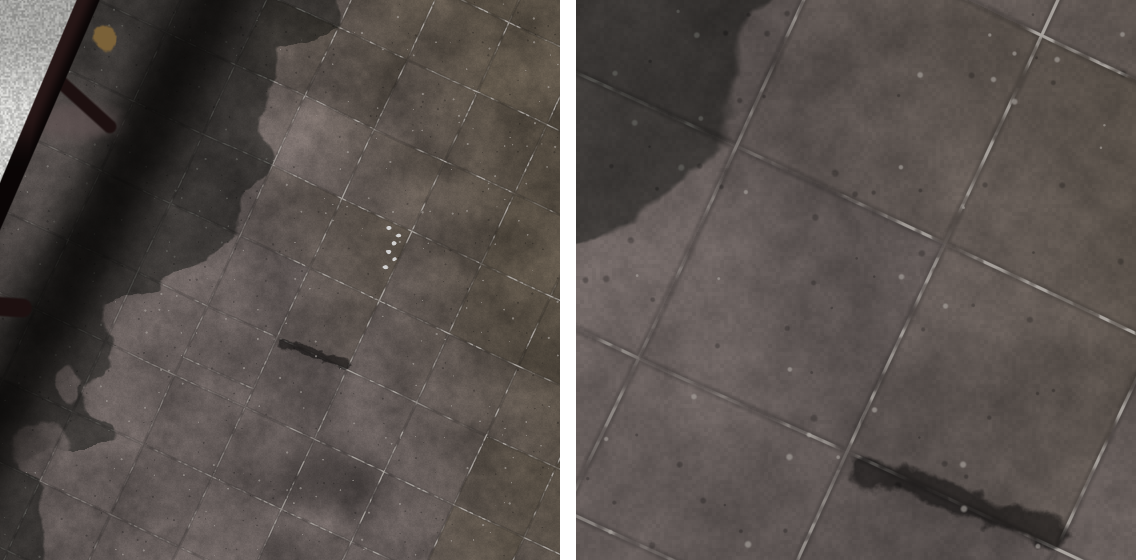
Left: the whole. Right: its middle third, enlarged.
A Shadertoy shader for this texture:

```glsl
// Worn square floor tiles on a tilted grid, seen from above beside a stone bench.
// A rotated lattice gives the joints; noise gives wear, a ragged damp stain and
// a soft diagonal shadow are layered on top, then the bench and its feet.
#define TILE 0.1372
#define ANGLE 0.437
#define JOINT 0.0008
#define GRID_ORIGIN vec2(0.603, 0.048)
#define WARM_TILE vec3(0.355, 0.32, 0.275)
#define MAUVE_TILE vec3(0.405, 0.37, 0.362)
#define JOINT_COLOR vec3(0.67, 0.65, 0.63)
#define DAMP_TINT vec3(0.59, 0.61, 0.60)
#define SHADOW_TINT vec3(0.27, 0.26, 0.25)
#define RAIL_COLOR vec3(0.15, 0.085, 0.085)

float hash(vec2 p) {
    vec3 h = fract(p.xyx * vec3(0.1031, 0.103, 0.0973));
    h += dot(h, h.yzx + 33.33);
    return fract((h.x + h.y) * h.z);
}

float noise(vec2 p) {
    vec2 i = floor(p), f = fract(p);
    f = f * f * (3.0 - 2.0 * f);
    return mix(mix(hash(i), hash(i + vec2(1, 0)), f.x),
               mix(hash(i + vec2(0, 1)), hash(i + vec2(1, 1)), f.x), f.y);
}

float fbm(vec2 p) {
    float sum = 0.0, amp = 0.5;
    for (int i = 0; i < 5; i++) {
        sum += amp * noise(p);
        p = mat2(1.6, 1.2, -1.2, 1.6) * p + 7.3;
        amp *= 0.5;
    }
    return sum;
}

// Soft elliptical blot: 1 inside, 0 outside
float blot(vec2 p, vec2 center, vec2 radius, float soft) {
    return 1.0 - smoothstep(1.0 - soft, 1.0 + soft, length((p - center) / radius));
}

float segment(vec2 p, vec2 a, vec2 b) {
    vec2 d = b - a;
    return length(p - a - d * clamp(dot(p - a, d) / dot(d, d), 0.0, 1.0));
}

// Right-hand limit of the damp area at depth y, as a run of soft steps
float dampEdge(float y) {
    float x = 0.605 - 0.11 * smoothstep(0.05, 0.09, y) - 0.025 * smoothstep(0.14, 0.17, y);
    x += 0.015 * smoothstep(0.23, 0.29, y) - 0.06 * smoothstep(0.30, 0.36, y);
    x -= 0.07 * smoothstep(0.41, 0.48, y) + 0.07 * smoothstep(0.47, 0.50, y);
    x += 0.02 * smoothstep(0.57, 0.60, y) - 0.10 * smoothstep(0.51, 0.545, y);
    x += 0.05 * smoothstep(0.73, 0.77, y) - 0.05 * smoothstep(0.64, 0.69, y);
    return x - 0.17 * smoothstep(0.79, 0.82, y) + 0.04 * smoothstep(0.83, 0.87, y);
}

void mainImage(out vec4 fragColor, in vec2 fragCoord) {
    vec2 q = fragCoord / iResolution.xy;
    q.y = 1.0 - q.y;                       // depth measured from the top edge
    float px = 1.0 / iResolution.y;
    float c = cos(ANGLE), s = sin(ANGLE);
    vec2 r = q - GRID_ORIGIN;
    vec2 g = vec2(c * r.x + s * r.y, c * r.y - s * r.x) / TILE;
    g += 0.025 * (vec2(noise(g * 0.8), noise(g * 0.8 + 9.0)) - 0.5);
    vec2 cell = floor(g);

    // Tile faces: cool to warm across the floor, per-tile tone, mottling, grain
    float cloud = fbm(q * 14.0), fine = fbm(q * 75.0);
    float warm = smoothstep(0.45, 0.95, q.x - 0.25 * q.y + 0.1 + 0.2 * (hash(cell + 5.0) - 0.5));
    vec3 color = mix(MAUVE_TILE, WARM_TILE, warm);
    color *= 0.95 + 0.12 * (hash(cell) - 0.5) + 0.45 * (cloud - 0.48) + 0.22 * (fine - 0.48);
    color *= 1.0 + 0.07 * (hash(floor(q * 420.0)) - 0.5);
    color *= 1.0 - 0.28 * blot(q + 0.06 * (cloud - 0.5), vec2(0.59, 0.86), vec2(0.09, 0.055), 0.7);
    color *= 1.0 + 0.15 * blot(q, vec2(0.56, 0.24), vec2(0.1, 0.08), 0.8);

    // Joints: dark groove with a broken pale line, plus one cut tile
    vec2 gap = abs(fract(g + 0.5) - 0.5) * TILE;
    if (cell == vec2(0, 4)) gap.y = min(gap.y, abs(g.y - 4.74) * TILE);
    vec2 wear = vec2(noise(vec2(floor(g.x + 0.5) * 17.0, g.y * 9.0)),
                     noise(vec2(g.x * 9.0, floor(g.y + 0.5) * 17.0 + 50.0)));
    wear = smoothstep(0.1, 0.8, wear) * (0.45 + 0.4 * smoothstep(0.2, 0.7, q.x));
    wear *= 0.4 + 0.8 * smoothstep(0.25, 0.65, noise(q * 190.0));
    vec2 pale = (1.0 - smoothstep(JOINT - px * 0.5, JOINT + px, gap)) * wear;
    color *= 1.0 - 0.16 * (1.0 - smoothstep(0.001, 0.004, min(gap.x, gap.y)));
    color = mix(color, JOINT_COLOR, max(pale.x, pale.y));
    float chip = segment(q, vec2(0.505, 0.612), vec2(0.62, 0.652)) - 0.018 * (fine - 0.15);
    color *= 1.0 - 0.5 * (1.0 - smoothstep(0.0, 0.005, chip));

    // Small pits and pale flecks, then a cluster of paint drops
    vec2 fleckCell = floor(q * 75.0);
    float seed = hash(fleckCell + 31.0);
    vec2 fleckPos = 0.25 + 0.5 * vec2(hash(fleckCell + 2.0), hash(fleckCell + 8.0));
    float fleck = blot(fract(q * 75.0), fleckPos, vec2(0.05 + 0.1 * fract(seed * 71.0)), 0.5);
    color = mix(color, seed > 0.95 ? JOINT_COLOR : color * 0.6, fleck * step(0.88, seed) * 0.6);
    for (float i = 0.0; i < 6.0; i++) {
        vec2 drop = vec2(0.683 + 0.036 * hash(vec2(i, 3)), 0.407 + 0.014 * i);
        color = mix(color, vec3(0.82), blot(q + 0.006 * (fine - 0.5), drop, vec2(0.0045, 0.0035), 0.3));
    }

    // Ragged damp stain with a dry island, and the soft diagonal shadow
    vec2 w = q + 0.035 * (vec2(fbm(q * 22.0), fbm(q * 22.0 + 40.0)) - 0.48);
    float damp = 1.0 - smoothstep(-0.004, 0.004, w.x - dampEdge(w.y));
    damp *= 1.0 - blot(w, vec2(0.124, 0.685), vec2(0.022, 0.037), 0.12);
    damp *= 1.0 - 0.8 * blot(w, vec2(0.08, 0.80), vec2(0.055, 0.04), 0.12);
    float across = (q.x - 0.385 + 0.525 * q.y) * 0.885;
    float lit = smoothstep(0.04, 0.13, -across) * smoothstep(0.05, 0.3, q.y);
    color *= mix(vec3(1.0), DAMP_TINT, damp * (1.0 - 0.55 * lit));
    float width = across < 0.0 ? 0.068 : 0.075;
    color *= mix(vec3(1.0), SHADOW_TINT, 0.92 * exp(-pow(abs(across) / width, 2.4)));

    // Ochre spot, scuffed patch and the two bench feet
    color = mix(color, vec3(0.48, 0.38, 0.22), blot(w, vec2(0.184, 0.073), vec2(0.02, 0.024), 0.15));
    color = mix(color, vec3(0.39, 0.33, 0.33), 0.6 * blot(w, vec2(0.145, 0.22), vec2(0.065, 0.03), 0.5));
    float foot = segment(q, vec2(0.09, 0.13), vec2(0.196, 0.226)) - 0.011;
    foot = min(foot, segment(q, vec2(-0.02, 0.546), vec2(0.04, 0.55)) - 0.016);
    color = mix(color, RAIL_COLOR * 0.75, 1.0 - smoothstep(-px, px * 2.0, foot));

    // Bench corner: speckled stone slab behind a dark rail
    float rail = q.x - 0.178 + 0.433 * q.y, slab = q.x - 0.137 + 0.42 * q.y;
    vec3 railShade = RAIL_COLOR * mix(1.0, 0.25, max(smoothstep(-0.03, 0.0, rail), smoothstep(0.2, 0.3, q.y)));
    vec3 stone = vec3(0.67, 0.67, 0.66) + 0.17 * smoothstep(0.05, 0.2, q.y);
    stone *= 0.92 + 0.3 * (noise(q * 300.0) - 0.4);
    color = mix(color, railShade, 1.0 - smoothstep(-px, px, rail));
    color = mix(color, stone, 1.0 - smoothstep(-px, px, slab));
    fragColor = vec4(clamp(color, 0.0, 1.0), 1.0);
}
```
